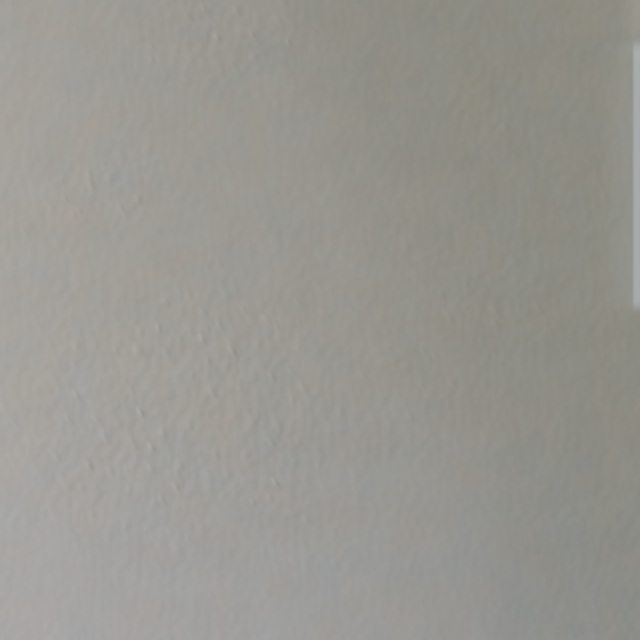
A WebGL 2 fragment shader for this texture:

```glsl
#version 300 es
precision highp float;

uniform vec2 u_resolution;
out vec4 outColor;

// Plaster tones, from the lit left side to the shaded right side
const vec3 LIGHT_TONE = vec3(0.640, 0.630, 0.608);
const vec3 MID_TONE = vec3(0.590, 0.583, 0.556);
const vec3 DARK_TONE = vec3(0.550, 0.547, 0.511);
const vec3 STRIP_TONE = vec3(0.650, 0.672, 0.668);
const vec3 COOL_SHIFT = vec3(-0.004, 0.002, 0.018);
const vec3 CHROMA_AXIS = vec3(0.012, -0.002, -0.012);

// Relief
const float LIGHT_STEP = 0.0028;
const vec2 LIGHT_DIR = vec2(0.90, -0.44);
const vec2 GRAIN_FREQ = vec2(78.0, 54.0);
const float GRAIN_HEIGHT = 0.018;
const float BUMP_CELLS = 36.0;
const float BUMP_HEIGHT = 0.065;
const float MOTTLE = 0.010;

// Bright strip at the right edge
const float STRIP_LEFT = 0.989;
const vec2 STRIP_SPAN = vec2(0.52, 0.93);

vec2 hash2(vec2 p) {
    vec3 q = fract(p.xyx * vec3(0.1031, 0.1030, 0.0973));
    q += dot(q, q.yzx + 33.33);
    return fract((q.xx + q.yz) * q.zy);
}

float cornerSlope(vec2 cell, vec2 corner, vec2 f) {
    float angle = 6.28318 * hash2(cell + corner).x;
    return dot(vec2(cos(angle), sin(angle)), f - corner);
}

float gradientNoise(vec2 p) {
    vec2 i = floor(p), f = fract(p);
    vec2 u = f * f * f * (f * (f * 6.0 - 15.0) + 10.0);
    float low = mix(cornerSlope(i, vec2(0, 0), f), cornerSlope(i, vec2(1, 0), f), u.x);
    float high = mix(cornerSlope(i, vec2(0, 1), f), cornerSlope(i, vec2(1, 1), f), u.x);
    return mix(low, high, u.y);
}

float patchAt(vec2 p, vec2 center, vec2 radius) {
    vec2 d = (p - center) / radius;
    return exp(-dot(d, d));
}

// Where the plaster is rough
float roughness(vec2 p) {
    float r = patchAt(p, vec2(0.31, 0.34), vec2(0.24, 0.18));
    r += 0.45 * patchAt(p, vec2(0.34, 0.95), vec2(0.11, 0.10));
    r += 0.45 * patchAt(p, vec2(0.15, 0.71), vec2(0.11, 0.07));
    r += 0.35 * patchAt(p, vec2(0.76, 0.52), vec2(0.09, 0.10));
    return clamp(r + 0.35 * gradientNoise(p * 7.0 + 3.0) + 0.06, 0.0, 1.0);
}

// Scattered upright blisters with random size and tilt
float bumps(vec2 p, float rough) {
    vec2 q = p * BUMP_CELLS;
    vec2 cell = floor(q);
    float height = 0.0;
    for (int y = -1; y <= 1; y++) {
        for (int x = -1; x <= 1; x++) {
            vec2 id = cell + vec2(x, y);
            vec2 place = hash2(id + 17.0);
            vec2 kind = hash2(id + 71.0);
            vec2 d = q - id - place;
            d.x += (kind.x - 0.35) * 0.8 * d.y;
            d /= vec2(0.18, 0.28) * mix(0.75, 1.25, kind.y);
            float strength = rough * kind.x * kind.x;
            height += strength * exp(-dot(d, d));
        }
    }
    return height;
}

float relief(vec2 p, float rough) {
    vec2 warp = 0.004 * vec2(gradientNoise(p * 30.0), gradientNoise(p * 30.0 + 40.0));
    vec2 g = (p + warp) * GRAIN_FREQ;
    float grain = gradientNoise(g) + 0.6 * gradientNoise(g * 0.53 + 9.0);
    return GRAIN_HEIGHT * (0.6 + 0.9 * rough) * grain + BUMP_HEIGHT * bumps(p + warp, rough);
}

vec3 wallTone(vec2 p) {
    float shade = 0.9 * p.x + 0.3 * (p.y - 0.4) + 0.06 * gradientNoise(p * 3.0);
    vec3 tone = mix(LIGHT_TONE, MID_TONE, max((shade - 0.15) / 0.41, -0.4));
    tone = mix(tone, DARK_TONE, clamp((shade - 0.56) / 0.29, 0.0, 1.0));
    return tone + COOL_SHIFT * smoothstep(0.5, 0.0, p.y);
}

void main() {
    vec2 p = gl_FragCoord.xy / u_resolution;
    vec3 color = wallTone(p);

    // Soft tint and brightness mottling
    color += CHROMA_AXIS * (gradientNoise(p * 13.0) + 0.7 * gradientNoise(p * 34.0 + 5.0));
    color += MOTTLE * (gradientNoise(p * 18.0 + 8.0) + 0.5 * gradientNoise(p * 120.0));

    // Side light across the relief
    float rough = roughness(p);
    vec2 offset = LIGHT_STEP * LIGHT_DIR;
    color += relief(p + offset, rough) - relief(p - offset, rough);

    // Edge strip with a faint glow, and a warm corner above it
    float span = smoothstep(-0.012, 0.012, p.y - STRIP_SPAN.x)
               * smoothstep(0.012, -0.012, p.y - STRIP_SPAN.y);
    float strip = smoothstep(-0.004, 0.004, p.x - STRIP_LEFT);
    float glow = 0.2 * smoothstep(-0.06, 0.0, p.x - STRIP_LEFT);
    color = mix(color, STRIP_TONE, span * max(strip, glow));
    color += 0.05 * patchAt(p, vec2(1.0, 0.98), vec2(0.025, 0.05));

    outColor = vec4(color, 1.0);
}
```
